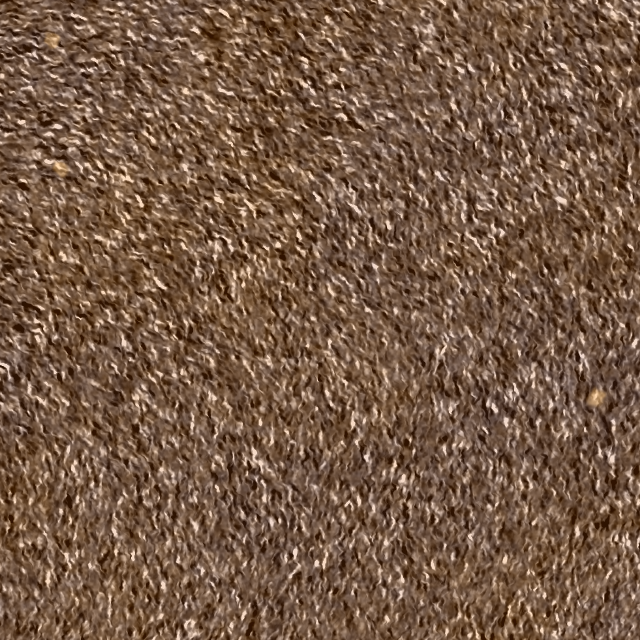
Give the GLSL for this texture, as a WebGL 1 fragment shader.

```glsl
precision highp float;
// Coarse brown gravel: stubby raised grains whose direction turns across the ground.
uniform vec2 u_resolution;

const float GRAIN_CELLS = 105.0;                // grain cells per canvas side
const vec2 GRAIN_SIZE = vec2(0.83, 0.46);       // half length and width, in cells
const vec3 EARTH_TINT = vec3(0.11, 0.0, -0.08); // offset from grey to brown
const vec3 OCHRE_SHIFT = vec3(0.035, 0.005, -0.055);

vec2 hash2(vec2 p) {
  vec3 q = fract(p.xyx * vec3(0.1031, 0.1030, 0.0973));
  q += dot(q, q.yzx + 33.33);
  return fract((q.xx + q.yz) * q.zy);
}

float valueNoise(vec2 p) {
  vec2 cell = floor(p);
  vec2 f = fract(p);
  f = f * f * (3.0 - 2.0 * f);
  float low = mix(hash2(cell).x, hash2(cell + vec2(1.0, 0.0)).x, f.x);
  float high = mix(hash2(cell + vec2(0.0, 1.0)).x, hash2(cell + 1.0).x, f.x);
  return mix(low, high, f.y);
}

// Noise centred on zero, about -0.5 to 0.5, with two octaves.
float patches(vec2 p, float scale, float seed) {
  vec2 q = p * scale + seed;
  return 0.65 * valueNoise(q) + 0.35 * valueNoise(q * 2.3 + 7.1) - 0.5;
}

// Nearly level at the upper left, upright toward the bottom and the right.
float grainAngle(vec2 p) {
  float down = 1.0 - p.y;
  float turn = 0.12 + 0.95 * p.x + 1.5 * down - 0.8 * p.x * down;
  return -turn + 0.7 * patches(p, 9.0, 31.0);
}

// One flat-topped grain, lit on one flank and shaded on the other.
float grain(vec2 offset, float angle, vec2 size) {
  float c = cos(angle);
  float s = sin(angle);
  vec2 q = vec2(c * offset.x + s * offset.y, c * offset.y - s * offset.x) / size;
  float d = dot(q, q);
  return exp(-d * d) * (1.0 + q.y * (0.6 - 1.5 * q.y));
}

// Sum of randomly weighted grains, scaled to roughly unit deviation.
float grainRelief(vec2 p) {
  vec2 q = p * GRAIN_CELLS;
  vec2 base = floor(q);
  float sum = 0.0;
  for (int j = -2; j <= 2; j++) {
    for (int i = -2; i <= 2; i++) {
      vec2 cell = base + vec2(float(i), float(j));
      float angle = grainAngle((cell + 0.5) / GRAIN_CELLS);
      for (int k = 0; k < 2; k++) {
        vec2 seed = cell + 211.0 * float(k + 1);
        vec2 traits = hash2(seed + 57.0);
        float tilt = angle + 1.1 * (traits.y - 0.5);
        float weight = 2.0 * traits.x - 1.0;
        weight *= 0.5 + 0.5 * abs(weight);
        vec2 size = GRAIN_SIZE * mix(0.8, 1.2, fract(traits.y * 17.0));
        sum += weight * grain(q - cell - hash2(seed), tilt, size);
      }
    }
  }
  return sum * 1.85;
}

// Coverage of sparse ragged spots, each kept inside its own cell.
float spots(vec2 p, float cells, float chance, float radius, float seed) {
  vec2 q = p * cells;
  vec2 cell = floor(q);
  vec2 centre = cell + 0.25 + 0.5 * hash2(cell + seed);
  vec2 traits = hash2(cell + seed + 19.0);
  float size = radius * cells * mix(0.6, 1.2, traits.y);
  float edge = length(q - centre) + 0.8 * size * patches(p, 70.0, seed);
  return step(traits.x, chance) * (1.0 - smoothstep(0.6 * size, 1.2 * size, edge));
}

// Skewed tone curve: broad mid browns, few deep pits and pale crests.
float reliefTone(float n) {
  n = clamp(n, -2.2, 2.4);
  return 0.335 + n * (0.14 + n * (0.02 + n * 0.005));
}

void main() {
  vec2 p = gl_FragCoord.xy / min(u_resolution.x, u_resolution.y);

  // Ragged relief with uneven contrast, fine grit and faint broad shading
  vec2 ragged = vec2(patches(p, 130.0, 5.0), patches(p, 130.0, 71.0));
  float contrast = 1.0 + 0.5 * patches(p, 8.0, 83.0);
  float relief = grainRelief(p + 0.006 * ragged) * contrast;
  relief += 1.1 * (valueNoise(p * 230.0) - 0.5);
  relief += 0.35 * patches(p, 7.0, 12.0);

  // Scattered pale pebbles and dark pits
  float pebble = spots(p, 6.0, 0.13, 0.013, 41.0);
  float pit = spots(p, 8.0, 0.14, 0.016, 67.0);
  relief = mix(relief, 1.2 + 0.5 * relief, pebble);
  relief = mix(relief, -1.1 + 0.5 * relief, 0.6 * pit);

  // Earth colour drifting between ochre and mauve
  float warmth = 1.0 * patches(p, 5.0, 53.0) + 1.1 * patches(p, 55.0, 97.0);
  vec3 colour = reliefTone(relief) + EARTH_TINT;
  colour += OCHRE_SHIFT * (warmth + 1.6 * pebble);
  gl_FragColor = vec4(clamp(colour, 0.0, 1.0), 1.0);
}
```
